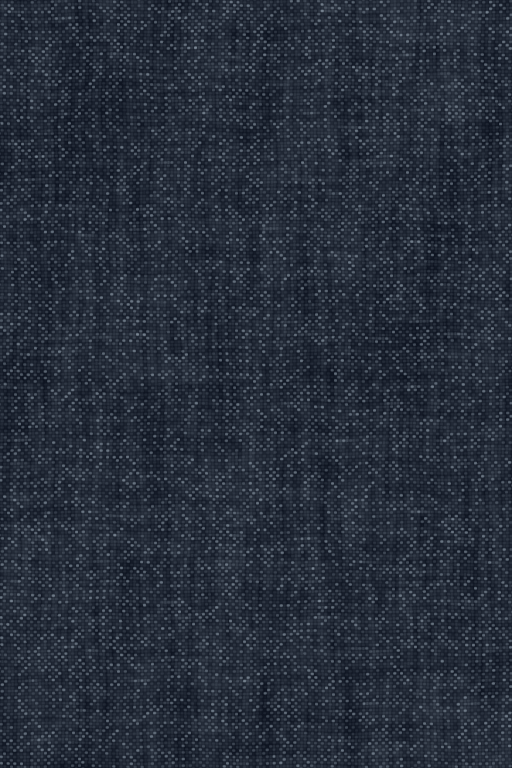
Give the GLSL for this texture, as a Shadertoy shader.

```glsl
// Dark indigo plain-weave linen with slubbed, unevenly dyed yarns.

float hash(vec2 p) {
    p = fract(p * vec2(0.1031, 0.1137));
    p += dot(p, p.yx + 33.33);
    return fract((p.x + p.y) * p.x * 17.0 + p.y * 29.0);
}

// Layered sines: uneven dye and thickness along one yarn
float yarnTone(float id, float t) {
    float sum = 0.0;
    for (float k = 1.0; k < 4.0; k++) {
        float phase = 6.2832 * hash(vec2(id, k * 17.0));
        float pitch = k * (0.7 + 0.6 * hash(vec2(k * 31.0, id + 7.0)));
        sum += sin(t * pitch + phase) / k;
    }
    return sum;
}

// Tone blended softly from each yarn to its neighbour
float streak(float across, float along) {
    float id = floor(across);
    return mix(yarnTone(id, along), yarnTone(id + 1.0, along),
               smoothstep(0.0, 1.0, across - id));
}

float clothTone(vec2 uv) {
    // Thread grid with a slight wander
    vec2 p = uv * vec2(225.0, 233.0);
    p += 0.22 * sin(uv.yx * vec2(37.0, 43.0) + 1.7 * sin(uv * 19.0));
    vec2 cell = floor(p);
    vec2 q = p - cell - 0.5;
    float weftOver = mod(cell.x + cell.y, 2.0);

    // Rounded crossing: weft lies wide and light, warp tall and dark
    vec2 squash = mix(vec2(1.0, 0.75), vec2(0.75, 1.0), weftOver);
    float bump = 1.0 - smoothstep(0.18, 0.64, length(q * squash));
    float grain = hash(cell + 11.0);
    float tone = -0.064 + bump * mix(0.042, 0.155, weftOver)
                        * (0.45 + 1.65 * grain * grain);

    // Fine and broad streaks along warp, then weft
    tone += 0.016 * streak(p.x, uv.y * 14.0);
    tone += 0.012 * streak(p.x / 6.0 + 300.0, uv.y * 7.0);
    tone += 0.012 * streak(p.y + 500.0, uv.x * 16.0);
    tone += 0.007 * streak(p.y / 6.0 + 800.0, uv.x * 8.0);

    // Dark warp runs and sparse pale weft slubs
    float run = smoothstep(0.8, 1.5, yarnTone(cell.x + 900.0, uv.y * 24.0));
    tone -= 0.025 * run * step(0.6, hash(vec2(cell.x, 71.0)));
    float slub = smoothstep(0.95, 1.5, yarnTone(cell.y + 1200.0, uv.x * 38.0));
    tone += 0.075 * slub * step(0.7, hash(vec2(53.0, cell.y)))
                  * (0.3 + 0.7 * bump);
    return tone;
}

void mainImage(out vec4 fragColor, in vec2 fragCoord) {
    // Four samples per pixel smooth the thread edges
    float tone = 0.0;
    for (int i = 0; i < 4; i++) {
        vec2 offset = vec2(i % 2, i / 2) * 0.5 - 0.25;
        tone += 0.25 * clothTone((fragCoord + offset) / iResolution.y);
    }
    vec3 indigo = vec3(0.15, 0.18, 0.23);
    vec3 color = indigo + max(tone, -0.095) * vec3(1.0, 1.06, 1.06);
    fragColor = vec4(color, 1.0);
}
```
